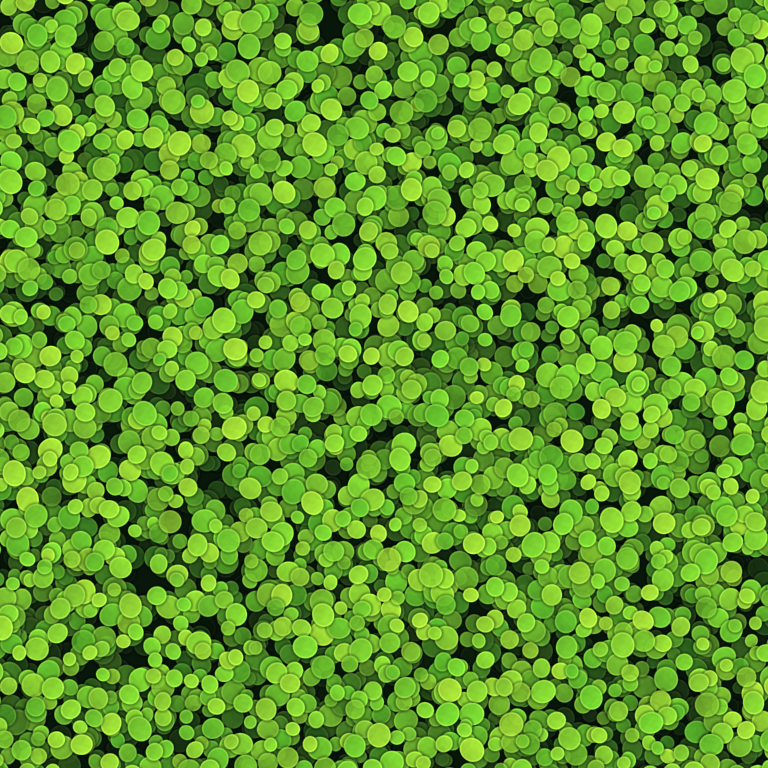
This texture is drawn by a Shadertoy shader. Its source:

```glsl
// A dense carpet of small round green leaves seen from above.
// Layers of jittered cellular discs are painted from dark and deep to bright
// and near; each disc has a pale rim, slight translucency and a soft shadow.

const int LAYERS = 8;
const float CELLS = 29.0;       // grid cells across the canvas
const float MIN_RADIUS = 0.25;  // radii in cells
const float MAX_RADIUS = 0.47;
const float SHADOW_WIDTH = 0.13;

const vec3 LEAF_RAMP[6] = vec3[6](
    vec3(0.03, 0.09, 0.04), vec3(0.11, 0.23, 0.08), vec3(0.20, 0.39, 0.12),
    vec3(0.31, 0.57, 0.15), vec3(0.42, 0.74, 0.18), vec3(0.58, 0.89, 0.21));

vec4 hash4(vec3 p) {
    vec4 q = fract(p.xyzx * vec4(0.1031, 0.1030, 0.0973, 0.1099));
    q += dot(q, q.wzxy + 33.33);
    return fract((q.xxyz + q.yzzw) * q.zywx);
}

mat2 rotation(float angle) {
    float c = cos(angle), s = sin(angle);
    return mat2(c, s, -s, c);
}

// Dark to bright leaf colour for a tone from 0 to 1
vec3 leafRamp(float tone) {
    float x = clamp(tone, 0.0, 1.0) * 5.0;
    int i = min(int(x), 4);
    return mix(LEAF_RAMP[i], LEAF_RAMP[i + 1], x - float(i));
}

// Layered sines, roughly -1 to 1
float waves(vec2 p) {
    float a = sin(p.x + 1.7 * sin(p.y * 0.8));
    float b = sin(p.y * 1.9 - 1.3 * sin(p.x * 1.4) + 2.0);
    return 0.6 * a + 0.4 * b;
}

// Signed distance to a slightly oval disc
float ovalDistance(vec2 p, float radius, float stretch, float angle) {
    p = rotation(angle) * p;
    return length(p * vec2(1.0 - stretch, 1.0 + stretch)) - radius;
}

// Paints one leaf over the colour below it
vec3 paintLeaf(vec3 below, vec2 p, float tone, vec4 shape, vec4 tint, float pixel) {
    float radius = mix(MIN_RADIUS, MAX_RADIUS, shape.z);
    float d = ovalDistance(p, radius, 0.07 * tint.w, 6.28 * tint.x);
    float cover = clamp(0.5 - d / pixel, 0.0, 1.0);
    float shadow = 1.0 - smoothstep(0.0, SHADOW_WIDTH, d);

    // Yellow-green to pure green tint, mottled flesh and a fine pale rim
    vec3 leaf = leafRamp(tone + 0.26 * (tint.y - 0.5));
    float warmth = tint.z * 2.0 - 1.0;
    leaf *= 1.0 + warmth * vec3(0.16, 0.02, 0.06);
    leaf *= 1.0 + 0.025 * waves(p * 13.0 + tint.xy * 40.0);
    leaf *= 1.0 - 0.10 * smoothstep(-0.7, 0.9, dot(p / radius, vec2(0.5, -0.8)));
    float rim = smoothstep(0.055, 0.01, abs(d + 0.035));
    leaf += rim * (0.25 + 0.75 * tone) * vec3(0.10, 0.09, 0.07);

    float opacity = mix(0.76, 1.0, smoothstep(0.0, 0.5, tint.w));
    below *= 1.0 - 0.30 * shadow;
    return mix(below, leaf, cover * opacity);
}

// Paints one layer of scattered leaves
vec3 paintLayer(vec3 color, vec2 p, float layer, float tone, float pixel) {
    vec2 home = floor(p);
    for (int y = -1; y <= 1; y++) {
        for (int x = -1; x <= 1; x++) {
            vec2 cell = home + vec2(x, y);
            vec4 shape = hash4(vec3(cell, layer * 7.0 + 3.0));
            vec4 tint = hash4(vec3(cell + 71.0, layer * 11.0 + 5.0));
            float presence = 0.80 + 0.14 * waves(cell * 0.75 + layer);
            if (shape.w < presence) {
                vec2 fromCenter = p - cell - shape.xy;
                color = paintLeaf(color, fromCenter, tone, shape, tint, pixel);
            }
        }
    }
    return color;
}

void mainImage(out vec4 fragColor, in vec2 fragCoord) {
    vec2 uv = fragCoord / iResolution.y;
    float pixel = 1.3 * CELLS / iResolution.y;
    vec3 color = LEAF_RAMP[0];

    // Back to front, each layer turned and shifted against the others
    for (int i = 0; i < LAYERS; i++) {
        float layer = float(i);
        float depth = layer / float(LAYERS - 1);
        float tone = smoothstep(-0.1, 1.05, depth);
        vec2 p = rotation(layer * 1.3) * uv * CELLS + layer * vec2(17.3, 9.7) + 100.0;
        color = paintLayer(color, p, layer, tone, pixel);
    }
    fragColor = vec4(clamp(color, 0.0, 1.0), 1.0);
}
```
